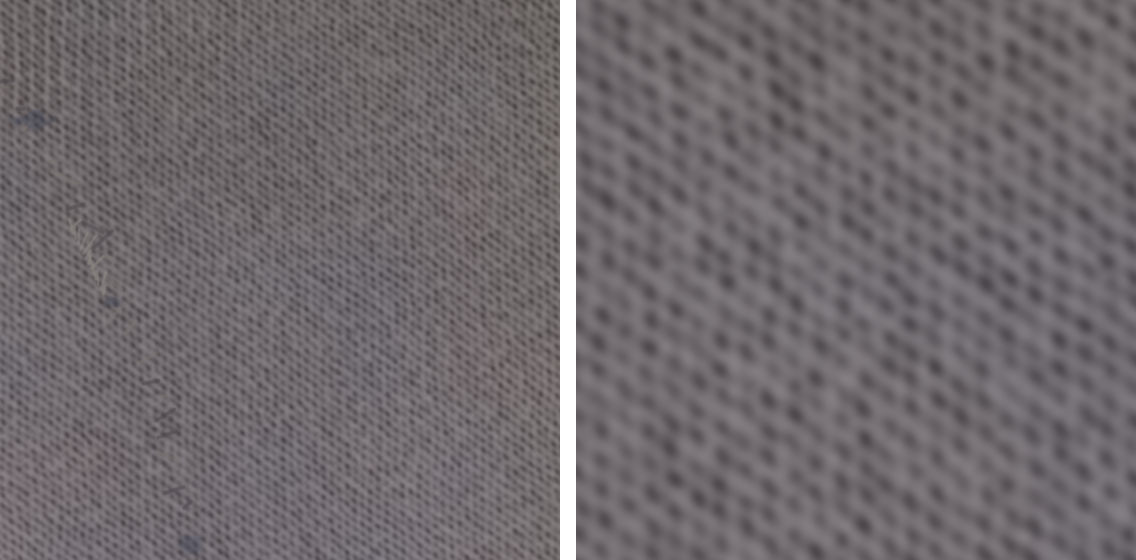
Left: the whole. Right: its middle third, enlarged.
Reproduce this texture procedurally as a three.js fragment shader.

```glsl
varying vec2 vUv;

float hash(vec2 p) {
  vec3 h = fract(p.xyx * 0.1031);
  h += dot(h, h.yzx + 33.33);
  return fract((h.x + h.y) * h.z);
}

float noise(vec2 p) {
  vec2 cell = floor(p), f = fract(p);
  f = f * f * (3.0 - 2.0 * f);
  return mix(mix(hash(cell), hash(cell + vec2(1.0, 0.0)), f.x),
             mix(hash(cell + vec2(0.0, 1.0)), hash(cell + 1.0), f.x), f.y);
}

float segment(vec2 p, vec2 a, vec2 b) {
  vec2 ap = p - a, ab = b - a;
  return length(ap - ab * clamp(dot(ap, ab) / dot(ab, ab), 0.0, 1.0));
}

// Slanted dark gaps between the loops, in staggered columns
float knitGaps(vec2 q) {
  float shade = 0.0;
  for (int i = -1; i <= 1; i++) {
    for (int j = -2; j <= 1; j++) {
      vec2 id = floor(q) + vec2(float(i), float(j));
      vec2 jitter = vec2(hash(id + 11.0), hash(id + 47.0)) - 0.5;
      vec2 d = q - id - vec2(0.5, 0.5 + 0.5 * mod(id.x, 2.0)) - 0.22 * jitter;
      d.x += 0.4 * d.y;
      d /= vec2(0.29, 0.29);
      shade += (0.7 + 0.6 * hash(id + 83.0)) * exp(-0.5 * dot(d, d));
    }
  }
  return shade;
}

// Centre line of the worn run
vec2 runPoint(float y) {
  return vec2(0.345 - 0.13 * y - 0.31 * y * y, y);
}

void main() {
  vec2 p = vUv;

  // Knit on slightly uneven cloth
  vec2 warp = vec2(noise(p * 9.0), noise(p * 9.0 + 31.0)) - 0.5;
  vec2 q = (p + 0.007 * warp) * vec2(70.0, 58.0) + 100.0;
  q.y += 5.0 * p.x;
  float ribs = smoothstep(0.35, 0.95, p.y - 0.9 * p.x);
  float value = 0.513 - 0.155 * knitGaps(q);
  value += 0.028 * ribs * cos(3.14159 * q.x);
  value += 0.045 * (noise(p * 150.0) - 0.5) + 0.03 * (noise(p * 75.0 + 9.0) - 0.5);

  // Broad light and colour drift
  value += 0.025 * (noise(p * 4.0 + 5.0) - 0.5) - 0.03 * (p.y - 0.5);
  vec3 tint = mix(vec3(0.0, -0.025, -0.003), vec3(0.004, -0.022, -0.018), p.y);
  tint += vec3(0.012, 0.0, -0.012) * (noise(p * 6.0 + 70.0) - 0.5);
  tint.b -= 0.014 * smoothstep(0.8, 1.0, p.x);
  vec3 color = vec3(value) + tint;

  // Loose snags scattered along the run
  for (int i = 0; i < 20; i++) {
    float n = float(i);
    vec2 seed = vec2(n, 3.0);
    vec2 center = runPoint(0.1 + 0.039 * n);
    center += 0.03 * (vec2(hash(seed), hash(seed + 17.0)) - 0.5);
    float angle = 2.4 + 1.6 * hash(seed + 29.0);
    vec2 reach = (0.006 + 0.018 * hash(seed + 41.0)) * vec2(cos(angle), sin(angle));
    float d = segment(p + 0.008 * warp, center - reach, center + reach);
    float mark = 1.0 - smoothstep(0.001, 0.006, d);
    vec3 thread = hash(seed + 59.0) < 0.7 ? vec3(0.31, 0.29, 0.31) : vec3(0.49, 0.46, 0.45);
    color = mix(color, thread, 0.6 * mark);
  }

  // Pale frayed fibres
  for (int i = 0; i < 14; i++) {
    float n = float(i);
    vec2 root = vec2(0.185 - 0.0045 * n, 0.475 + 0.009 * n);
    vec2 tip = root + vec2(0.035 * hash(vec2(n, 5.0)) - 0.008, 0.012 + 0.022 * hash(vec2(n, 8.0)));
    float fibre = 1.0 - smoothstep(0.0005, 0.004, segment(p, root, tip));
    color = mix(color, vec3(0.56, 0.54, 0.52), 0.5 * fibre);
  }

  // Bluish worn patches
  vec2 ragged = p + 0.02 * (vec2(noise(p * 70.0), noise(p * 70.0 + 40.0)) - 0.5);
  float low = length((ragged - vec2(0.34, 0.028)) / vec2(0.026, 0.017));
  float middle = length((ragged - vec2(0.205, 0.465)) / vec2(0.022, 0.012));
  float high = length((ragged - vec2(0.06, 0.785)) / vec2(0.04, 0.016));
  float patches = 1.0 - smoothstep(0.5, 1.2, min(low, min(middle, high)));
  color = mix(color, vec3(0.29, 0.30, 0.35) + 0.4 * (value - 0.43), 0.6 * patches);

  gl_FragColor = vec4(color, 1.0);
}
```
